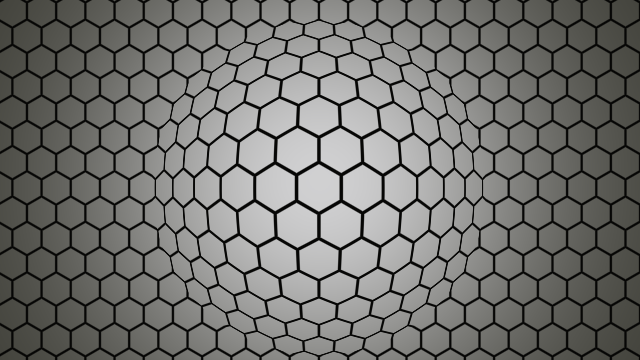
A WebGL 2 fragment shader for this pattern:

```glsl
#version 300 es
precision highp float;
// A honeycomb of dark lines over a soft grey radial glow.
// A round lens magnifies the middle of the lattice into a dome; cells shrink
// towards its rim, where the warp meets the flat lattice without a gap.

uniform vec2 u_resolution;
out vec4 fragColor;

// Lengths are in canvas heights, measured from the canvas centre.
const vec2 LENS_CENTER = vec2(-0.003, -0.022);
const float LENS_RADIUS = 0.465;
const float LENS_CORE_SCALE = 0.65;   // lattice scale at the lens centre
const float LENS_FALLOFF = 2.5;       // how late the scale returns to one
const float CELL_WIDTH = 0.0811;      // flat side to flat side
const float LINE_HALF_WIDTH = 0.0032;

const float GLOW_RADIUS = 0.64;
const vec3 GLOW_COLOR = vec3(0.815, 0.815, 0.82);
const vec3 SHADE_COLOR = vec3(0.22, 0.22, 0.19);
const vec3 LINE_COLOR = vec3(0.025, 0.025, 0.02);

const vec2 HEX_PERIOD = vec2(1.0, 1.7320508);
const vec2 HEX_SLANT = vec2(0.5, 0.8660254);

// Ratio of lattice radius to screen radius.
float lensScale(float radius) {
    float t = min(radius / LENS_RADIUS, 1.0);
    return mix(LENS_CORE_SCALE, 1.0, pow(t, LENS_FALLOFF));
}

// Offset from the nearest centre of a pointy-top hexagon of unit width.
vec2 hexCell(vec2 p) {
    vec2 a = p - HEX_PERIOD * floor(p / HEX_PERIOD + 0.5);
    vec2 b = p - HEX_PERIOD * (floor(p / HEX_PERIOD) + 0.5);
    return dot(a, a) < dot(b, b) ? a : b;
}

// Distance from a point to the nearest cell border.
float hexBorder(vec2 p) {
    vec2 q = abs(hexCell(p / CELL_WIDTH));
    return CELL_WIDTH * (0.5 - max(q.x, dot(q, HEX_SLANT)));
}

void main() {
    vec2 p = (gl_FragCoord.xy - 0.5 * u_resolution) / u_resolution.y;

    // Radial light, fading to a warmer dark grey
    float glow = exp(-dot(p, p) / (GLOW_RADIUS * GLOW_RADIUS));
    vec3 color = mix(SHADE_COLOR, GLOW_COLOR, glow);

    // Lattice seen through the lens
    vec2 fromLens = p - LENS_CENTER;
    float scale = lensScale(length(fromLens));
    float border = hexBorder(fromLens * scale);

    // Lines, softened over about one pixel
    float soft = 0.8 * scale / u_resolution.y;
    float line = 1.0 - smoothstep(-soft, soft, border - LINE_HALF_WIDTH);
    color = mix(color, LINE_COLOR, line);

    fragColor = vec4(color, 1.0);
}
```
